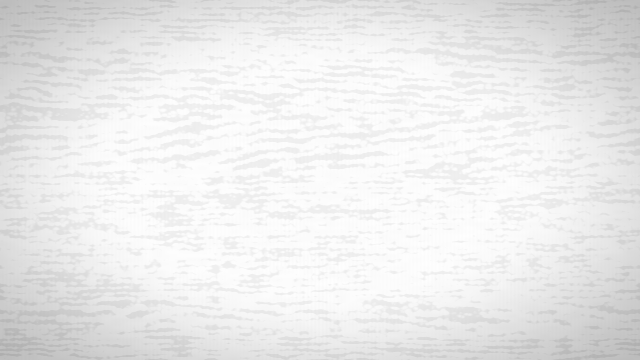
This texture is drawn by a Shadertoy shader. Its source:

```glsl
// Pale whitewashed wood with soft horizontal grain, fine ribs and shaded borders.
const float TAU = 6.2831853;

vec2 hash2(vec2 cell, vec2 period) {
    cell = mod(cell, period);
    vec3 h = fract(cell.xyx * vec3(0.1031, 0.1030, 0.0973));
    h += dot(h, h.yzx + 33.33);
    return fract((h.xx + h.yz) * h.zy);
}

// Smooth noise that wraps after "period" cells
float softNoise(vec2 uv, vec2 period) {
    vec2 p = uv * period, cell = floor(p), f = fract(p);
    f = f * f * (3.0 - 2.0 * f);
    float low = mix(hash2(cell, period).x, hash2(cell + vec2(1, 0), period).x, f.x);
    float high = mix(hash2(cell + vec2(0, 1), period).x, hash2(cell + vec2(1, 1), period).x, f.x);
    return mix(low, high, f.y);
}

// Distance to the nearest scattered point, wrapping like the noise
float cellNoise(vec2 uv, vec2 period) {
    vec2 p = uv * period, cell = floor(p), f = fract(p);
    float nearest = 2.0;
    for (int j = -1; j <= 1; j++)
        for (int i = -1; i <= 1; i++) {
            vec2 offset = vec2(i, j);
            nearest = min(nearest, length(offset + hash2(cell + offset, period) - f));
        }
    return nearest;
}

// Growth lines: whole rows per height, whole drop per width
float growthLines(vec2 uv, float rows, float drop, float wobble) {
    return sin(TAU * (rows * uv.y + drop * uv.x + wobble));
}

float band(float y, float low, float high) {
    return smoothstep(low - 0.03, low + 0.03, y) * (1.0 - smoothstep(high - 0.03, high + 0.03, y));
}

// Share of darker streak, 0 to 1
float woodGrain(vec2 uv) {
    float wobble = 0.9 * softNoise(uv, vec2(7, 9)) + 0.6 * softNoise(uv, vec2(36, 30));

    // Level grain, with falling and rising bands that form a long chevron
    float lines = growthLines(uv, 60.0, 0.0, wobble);
    lines = mix(lines, growthLines(uv, 42.0, 4.0, wobble), band(uv.y, 0.68, 0.88));
    lines = mix(lines, growthLines(uv, 34.0, -7.0, wobble), band(uv.y, 0.51, 0.68));
    lines = mix(lines, growthLines(uv, 38.0, 3.0, wobble), band(uv.y, 0.08, 0.17));
    float mottled = band(uv.y, 0.20, 0.48);

    // Patches end the streaks, flecks fray their edges
    float patches = 0.6 * softNoise(uv, vec2(11, 25)) + softNoise(uv, vec2(42, 82)) - 0.8;
    float flecks = cellNoise(uv, vec2(104, 88)) - 0.45;
    float cover = mix(0.36, 0.18, mottled) * lines + 1.0 * patches + 0.75 * flecks;
    return smoothstep(-0.02, 0.46, cover);
}

void mainImage(out vec4 fragColor, in vec2 fragCoord) {
    vec2 uv = fragCoord / iResolution.xy;

    // Shaded borders, equal on opposite edges
    float border = smoothstep(0.6, 1.52, length(uv * 2.0 - 1.0));
    float tone = 0.99 - 0.26 * border;

    // Streaks, fine upright ribs and faint clouding
    tone -= 0.054 * woodGrain(uv);
    tone += 0.005 * sin(TAU * 170.0 * uv.x) * softNoise(uv, vec2(24, 18));
    tone -= 0.012 * (softNoise(uv, vec2(60, 90)) - 0.3);

    fragColor = vec4(vec3(tone), 1.0);
}
```
